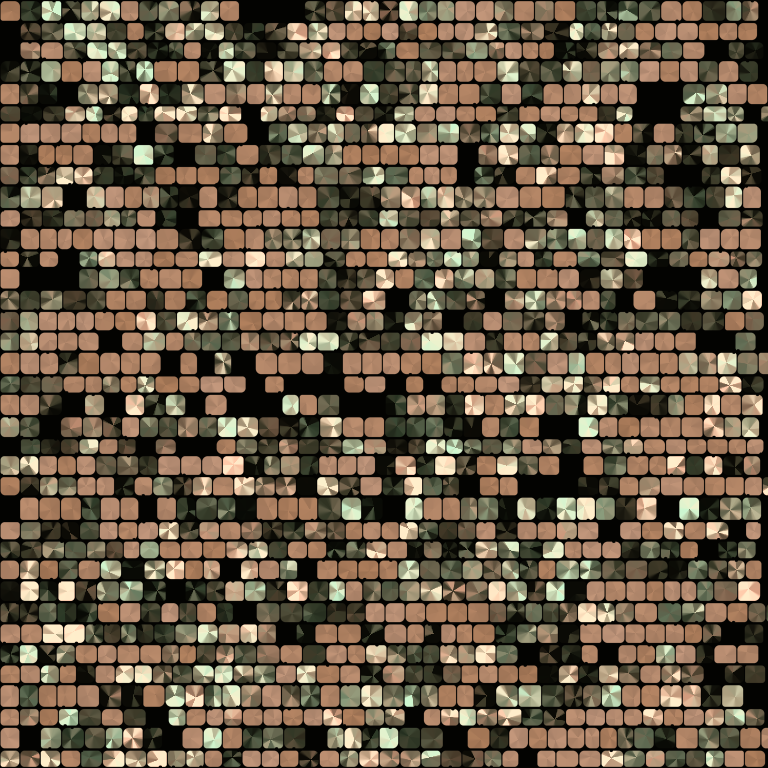
Reproduce this pattern procedurally as a three.js fragment shader.

```glsl
varying vec2 vUv;

const float ROWS = 37.0;
const float COLUMNS = 38.0;
const float COLUMN_PITCH = 0.0261;
const float ROW_JITTER = 0.22;
const float COLUMN_DRIFT = 0.8;
const float COLUMN_JITTER = 0.1;
const vec2 GAP = vec2(0.0007, 0.0015);          // half of the space between tiles
const vec2 CORNER_RADIUS = vec2(0.003, 0.0078); // smallest, largest
const float BITE_RADIUS = 0.0026;
const float BITE_SHARE = 0.3;
const float FACETS = 8.0;
const float TAN_LEVEL = 0.59;
const float EMPTY_LEVEL = 0.22;
const float PARTIAL_END_SHARE = 0.2;
const float TAU = 6.2831853;

const vec3 GROUT = vec3(0.012, 0.010, 0.004);
const vec3 SHADE = vec3(0.04, 0.04, 0.02);
const vec3 OLIVE = vec3(0.22, 0.22, 0.16);
const vec3 STONE = vec3(0.44, 0.40, 0.33);
const vec3 SAND = vec3(0.70, 0.62, 0.53);
const vec3 CREAM = vec3(1.0, 0.94, 0.85);
const vec3 TAN = vec3(0.65, 0.47, 0.34);
const vec3 ROSE = vec3(0.72, 0.56, 0.46);
const vec3 GREEN_TINT = vec3(0.78, 1.03, 0.96);
const vec3 WARM_TINT = vec3(1.19, 0.97, 0.92);

float hash(vec3 p) {
  p = fract(p * 0.1031);
  p += dot(p, p.zyx + 31.32);
  return fract((p.x + p.y) * p.z);
}

// Smooth variation along one row
float rowNoise(float x, float row, float seed) {
  float i = floor(x);
  return mix(hash(vec3(i, row, seed)), hash(vec3(i + 1.0, row, seed)), x - i);
}

float rowEdge(float i) {
  float inside = step(0.5, i) * step(i, ROWS - 0.5);
  return (i + inside * ROW_JITTER * (hash(vec3(i, 3.0, 71.0)) - 0.5)) / ROWS;
}

float columnEdge(float j, float row) {
  float drift = COLUMN_DRIFT * (rowNoise(j * 0.25, row, 13.0) - 0.5);
  float jitter = COLUMN_JITTER * (hash(vec3(j, row, 17.0)) - 0.5);
  return (j + (drift + jitter) * smoothstep(0.0, 5.0, j)) * COLUMN_PITCH;
}

// Value that changes from wedge to wedge around the apex
float facet(vec2 p, vec2 cell, float seed) {
  float a = (atan(p.y, p.x) / TAU + 0.5) * FACETS + hash(vec3(cell, 23.0));
  float i = mod(floor(a), FACETS);
  float next = mod(i + 1.0, FACETS);
  float softness = mix(0.12, 0.5, hash(vec3(cell, 31.0 + i)));
  float blend = smoothstep(0.5 - softness, 0.5 + softness, fract(a));
  return mix(hash(vec3(cell, seed + i)), hash(vec3(cell, seed + next)), blend);
}

vec3 toneRamp(float t) {
  vec3 c = mix(SHADE, OLIVE, smoothstep(0.0, 0.18, t));
  c = mix(c, STONE, smoothstep(0.18, 0.50, t));
  c = mix(c, SAND, smoothstep(0.50, 0.78, t));
  return mix(c, CREAM, smoothstep(0.78, 1.0, t));
}

vec3 tileColour(vec2 p, vec2 cell) {
  vec2 apex = 0.5 * (vec2(hash(vec3(cell, 41.0)), hash(vec3(cell, 43.0))) - 0.5);
  float relief = facet(p - apex, cell, 50.0) - 0.5;
  float pick = hash(vec3(cell, 61.0));

  // Plain tan tiles gather in runs
  float run = 0.6 * rowNoise(cell.x * 0.35, cell.y, 67.0) + 0.4 * pick;
  if (run > TAN_LEVEL) {
    float warmth = hash(vec3(cell, 73.0));
    return mix(TAN, ROSE, warmth) * (1.0 + 0.14 * relief);
  }

  float spread = mix(0.1, 0.85, hash(vec3(cell, 79.0)));
  float tone = hash(vec3(cell, 83.0)) + spread * relief;
  float hue = mix(hash(vec3(cell, 89.0)), facet(p - apex, cell, 97.0), 0.35);
  return toneRamp(tone) * mix(GREEN_TINT, WARM_TINT, hue);
}

// Rounded box with uneven corners and an occasional notch in its rim
float tileDistance(vec2 p, vec2 halfSize, vec2 cell) {
  vec2 corner = step(0.0, p);
  float pick = hash(vec3(cell, 107.0 + corner.x + 2.0 * corner.y));
  float radius = mix(CORNER_RADIUS.x, CORNER_RADIUS.y, pick);
  vec2 q = abs(p) - halfSize + radius;
  float d = length(max(q, 0.0)) + min(max(q.x, q.y), 0.0) - radius;
  float side = hash(vec3(cell, 113.0)) < 0.5 ? -1.0 : 1.0;
  vec2 bite = halfSize * vec2(2.0 * hash(vec3(cell, 127.0)) - 1.0, side * 1.08);
  float bitten = step(hash(vec3(cell, 131.0)), BITE_SHARE);
  return max(d, bitten * BITE_RADIUS - length(p - bite));
}

void main() {
  // Find the cell between uneven edges
  float row = floor(vUv.y * ROWS);
  row += step(rowEdge(row + 1.0), vUv.y) - step(vUv.y, rowEdge(row));
  float column = floor(vUv.x / COLUMN_PITCH);
  column += step(columnEdge(column + 1.0, row), vUv.x) - step(vUv.x, columnEdge(column, row));
  vec2 cell = vec2(column, row);
  vec2 low = vec2(columnEdge(column, row), rowEdge(row));
  vec2 high = vec2(columnEdge(column + 1.0, row), rowEdge(row + 1.0));
  vec2 halfSize = 0.5 * (high - low) - GAP;
  vec2 p = vUv - 0.5 * (low + high);

  // Missing tiles and the ragged right end
  float presence = 0.5 * rowNoise(column * 0.4, row, 137.0) + 0.5 * hash(vec3(cell, 139.0));
  float filled = step(EMPTY_LEVEL, presence);
  if (column > COLUMNS - 0.5) filled = step(hash(vec3(row, 5.0, 149.0)), PARTIAL_END_SHARE);

  float blur = 0.7 * fwidth(vUv.x);
  float cover = filled * (1.0 - smoothstep(-blur, blur, tileDistance(p, halfSize, cell)));
  gl_FragColor = vec4(mix(GROUT, tileColour(p / halfSize, cell), cover), 1.0);
}
```
